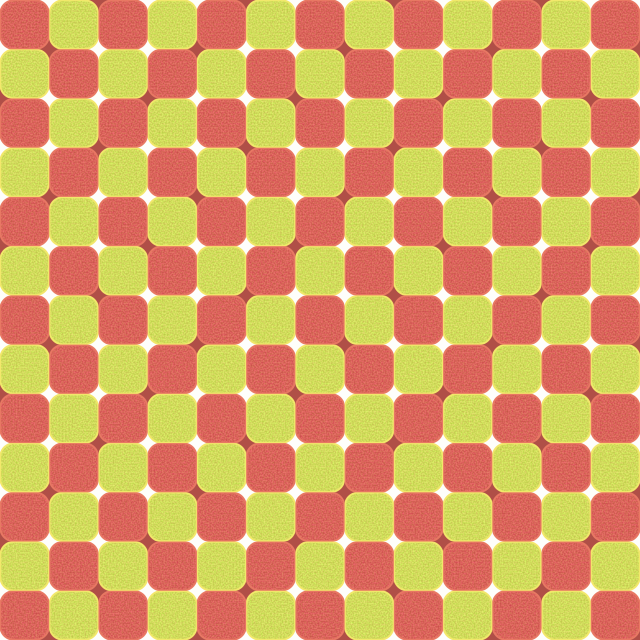
This pattern is drawn by a WebGL 1 fragment shader. Its source:

```glsl
precision highp float;

uniform vec2 u_resolution;

vec2 gradientAt(vec2 lattice) {
  float h = fract(sin(dot(lattice, vec2(127.1, 311.7))) * 43758.55);
  return vec2(cos(6.2832 * h), sin(6.2832 * h));
}

float gradientNoise(vec2 p) {
  vec2 i = floor(p);
  vec2 f = p - i;
  vec2 w = f * f * f * (f * (f * 6.0 - 15.0) + 10.0);
  float a = dot(gradientAt(i), f);
  float b = dot(gradientAt(i + vec2(1.0, 0.0)), f - vec2(1.0, 0.0));
  float c = dot(gradientAt(i + vec2(0.0, 1.0)), f - vec2(0.0, 1.0));
  float d = dot(gradientAt(i + 1.0), f - 1.0);
  return mix(mix(a, b, w.x), mix(c, d, w.x), w.y);
}

float roundedBox(vec2 p, float halfSize, float radius) {
  vec2 q = abs(p) - halfSize + radius;
  return length(max(q, 0.0)) + min(max(q.x, q.y), 0.0) - radius;
}

void main() {
  vec2 uv = gl_FragCoord.xy / u_resolution;
  vec2 p = uv * 13.0;
  float px = 13.0 / min(u_resolution.x, u_resolution.y);
  vec2 cell = floor(p);
  vec2 local = p - cell - 0.5;

  // Checkerboard, blended across shared straight sides
  float lime = mod(cell.x + cell.y, 2.0);
  float toSide = 0.5 - max(abs(local.x), abs(local.y));
  float spill = 0.5 * (1.0 - clamp(toSide / (0.5 * px), 0.0, 1.0));
  lime = mix(lime, 1.0 - lime, spill);

  // Tile face with fine grain and a pale rim
  float dist = roundedBox(local, 0.5, 0.28);
  vec3 face = mix(vec3(0.855, 0.395, 0.355), vec3(0.82, 0.86, 0.36), lime);
  vec3 rimColor = mix(vec3(0.91, 0.47, 0.39), vec3(0.95, 0.91, 0.42), lime);
  float grain = gradientNoise(uv * 390.0 + 0.37);
  float tint = gradientNoise(uv * 340.0 + 71.3);
  face += 0.11 * grain + 0.07 * tint * vec3(0.5, -1.0, 0.4);
  float rim = 1.0 - smoothstep(0.01, 0.04, -dist);
  vec3 tile = mix(face, rimColor, rim);

  // Gaps at the corners: every third one along a diagonal is dark
  vec2 corner = floor(p + 0.5);
  float dark = 1.0 - step(0.5, mod(corner.x - corner.y + 29.0, 3.0));
  vec3 gap = mix(vec3(0.995, 0.995, 0.985), vec3(0.69, 0.31, 0.28), dark);

  float coverage = 1.0 - smoothstep(0.0, 1.3 * px, dist);
  gl_FragColor = vec4(mix(gap, tile, coverage), 1.0);
}
```
